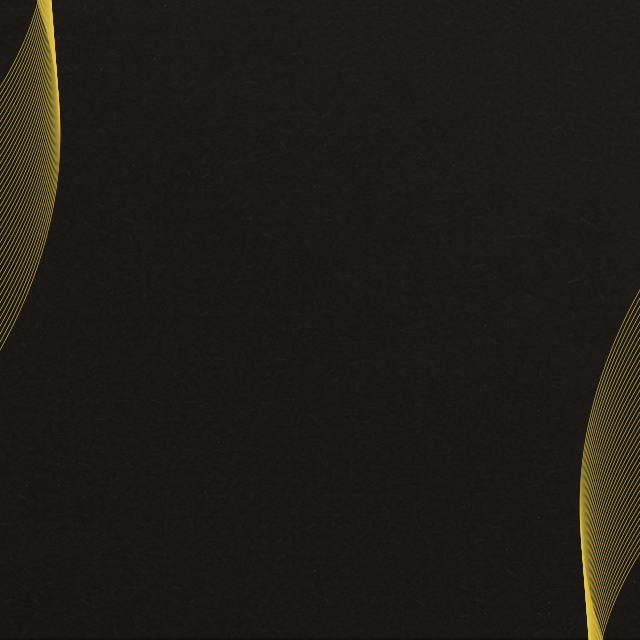
This background is drawn by a WebGL 1 fragment shader. Its source:

```glsl
precision highp float;
// Dark fibrous paper with two fans of fine gold curves in opposite corners.
// Each fan is a family of parabolas whose vertices slide along a slanted edge;
// the second fan is the first one turned by half a revolution.

uniform vec2 u_resolution;

float hash(vec2 p) {
  vec3 q = fract(vec3(p.xyx) * 0.1031);
  q += dot(q, q.yzx + 33.33);
  return fract((q.x + q.y) * q.z);
}

float noise(vec2 p) {
  vec2 cell = floor(p), f = fract(p);
  f = f * f * (3.0 - 2.0 * f);
  float low = mix(hash(cell), hash(cell + vec2(1.0, 0.0)), f.x);
  float high = mix(hash(cell + vec2(0.0, 1.0)), hash(cell + 1.0), f.x);
  return mix(low, high, f.y);
}

// One short, randomly turned hair per grid cell
float fibres(vec2 p, float seed) {
  vec2 cell = floor(p);
  vec2 q = fract(p) - 0.5;
  float angle = 6.2832 * hash(cell + seed);
  vec2 along = vec2(cos(angle), 0.6 * sin(angle));
  q += 0.2 * (vec2(hash(cell + seed + 7.0), hash(cell + seed + 13.0)) - 0.5);
  float reach = clamp(dot(q, along) / dot(along, along), -0.32, 0.32);
  float hair = smoothstep(0.1, 0.0, length(q - along * reach));
  return hair * pow(hash(cell + seed + 19.0), 4.0);
}

vec3 paper(vec2 uv) {
  float light = dot(uv - 0.5, vec2(0.010, 0.018));
  vec3 color = vec3(0.107, 0.094, 0.086) + light * vec3(1.1, 1.0, 0.95);
  color += 0.012 * (noise(uv * vec2(190.0, 300.0)) - 0.5);
  color += 0.016 * (hash(floor(uv * 512.0)) - 0.5);
  color += 0.004 * (noise(uv * 14.0) - 0.5);
  color += 0.024 * fibres(uv * 42.0, 3.0);
  color += 0.020 * fibres(uv * 67.0 + 0.4, 41.0);

  // Sparse pale specks
  vec2 cell = floor(uv * 60.0);
  float speck = smoothstep(0.08, 0.02, length(fract(uv * 60.0) - 0.5));
  color += 0.12 * speck * step(0.985, hash(cell + 91.0));

  // Shaded lower rim
  return color * mix(0.7, 1.0, smoothstep(0.0, 0.006, uv.y));
}

// Coverage of the curve fan hanging from the top left corner
float fan(vec2 uv, float pixel) {
  float depth = 1.0 - uv.y;
  float halfWidth = 0.00047;
  float gaps = 1.0;
  for (int i = 0; i < 37; i++) {
    float t = float(i) / 36.0;
    float bend = mix(0.818, 1.356, t);
    float fall = depth - mix(0.2083, -0.093, t);
    float curve = mix(0.0938, 0.0716, t) - bend * fall * fall;
    float slope = 2.0 * bend * fall;
    float dist = abs(uv.x - curve) / sqrt(1.0 + slope * slope);
    float overlap = halfWidth + 0.5 * pixel - dist;
    gaps *= 1.0 - clamp(overlap, 0.0, min(2.0 * halfWidth, pixel)) / pixel;
  }
  return 1.0 - gaps;
}

void main() {
  vec2 uv = gl_FragCoord.xy / u_resolution;
  float pixel = 1.0 / min(u_resolution.x, u_resolution.y);
  vec2 turned = uv.x > 0.5 ? 1.0 - uv : uv;
  vec3 gold = vec3(0.90, 0.78, 0.25);
  gl_FragColor = vec4(mix(paper(uv), gold, fan(turned, pixel)), 1.0);
}
```
